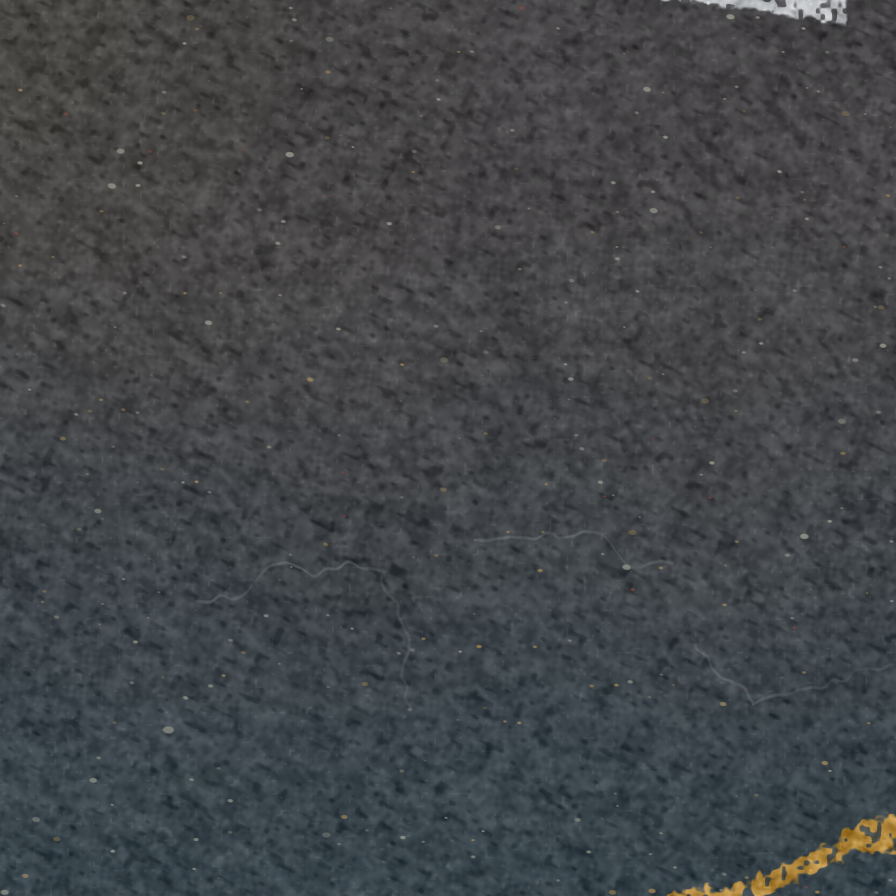
A Shadertoy shader for this texture:

```glsl
// Worn asphalt with fine grain, pale hairline cracks, grit and chipped road paint.

const vec3 WARM_TAR = vec3(0.284, 0.278, 0.284);
const vec3 COOL_TAR = vec3(0.222, 0.268, 0.295);
const vec3 CRACK_DUST = vec3(0.43, 0.45, 0.45);
const vec3 PALE_GRIT = vec3(0.60, 0.61, 0.56);
const vec3 TAN_GRIT = vec3(0.61, 0.51, 0.32);
const vec3 RED_GRIT = vec3(0.58, 0.29, 0.25);
const vec3 WHITE_PAINT = vec3(0.74, 0.75, 0.76);
const vec3 YELLOW_PAINT = vec3(0.70, 0.54, 0.25);

float hash(vec2 p) {
    return fract(sin(dot(p, vec2(127.1, 311.7))) * 43758.5453);
}

float noise(vec2 p) {
    vec2 i = floor(p), f = fract(p);
    f = f * f * (3.0 - 2.0 * f);
    return mix(mix(hash(i), hash(i + vec2(1, 0)), f.x),
               mix(hash(i + vec2(0, 1)), hash(i + vec2(1, 1)), f.x), f.y);
}

vec2 rotate(vec2 p, float angle) {
    float c = cos(angle), s = sin(angle);
    return vec2(c * p.x + s * p.y, c * p.y - s * p.x);
}

float segment(vec2 p, vec2 a, vec2 b) {
    vec2 ab = b - a;
    return length(p - a - ab * clamp(dot(p - a, ab) / dot(ab, ab), 0.0, 1.0));
}

// Brightness offset of the soft stones and the dark slanted pits between them
float asphaltGrain(vec2 p) {
    vec2 q = rotate(p, -0.45) * vec2(0.78, 1.15);
    float stones = 0.55 * noise(q * 95.0) + 0.45 * noise(rotate(p, 0.7) * 190.0 + 31.0);
    float pits = smoothstep(0.62, 0.95, noise(q * 125.0 + 57.0));
    float flecks = smoothstep(0.76, 1.0, noise(p * 210.0 + 83.0));
    float patches = noise(p * 9.0 + 5.0) + 0.8 * noise(p * 34.0 + 11.0) - 0.9;
    return 0.165 * (stones - 0.5) - 0.065 * pits + 0.05 * flecks + 0.022 * patches;
}

// Coverage of a wandering hairline from a to b
float crack(vec2 p, vec2 a, vec2 b, float bend, float seed, float pixel) {
    float span = length(b - a);
    vec2 along = (b - a) / span;
    vec2 q = vec2(dot(p - a, along), dot(p - a, vec2(-along.y, along.x)));
    float t = clamp(q.x / span, 0.0, 1.0);
    float wander = bend * sin(3.14159 * t) * (2.0 * noise(vec2(q.x * 22.0, seed)) - 0.6);
    wander += 0.008 * (noise(vec2(q.x * 75.0, seed + 9.0)) - 0.5);
    float outside = abs(q.x - t * span);
    float d = length(vec2(outside, (q.y - wander) * 0.8));
    float worn = 0.25 + 0.75 * noise(vec2(q.x * 60.0, seed + 4.0));
    return worn * (1.0 - smoothstep(0.0004, 0.0012 + pixel, d));
}

// Scattered stones: rgb is the colour, a the coverage
vec4 grit(vec2 p, float cells, float density, float radius, float pixel) {
    vec2 id = floor(p * cells);
    float pick = hash(id + 17.0);
    vec2 centre = (id + 0.25 + 0.5 * vec2(hash(id + 3.0), hash(id + 7.0))) / cells;
    vec2 q = rotate(p - centre, 6.28 * pick) * vec2(0.8, 1.25);
    float size = radius * (0.5 + 0.8 * hash(id + 41.0));
    float cover = 1.0 - smoothstep(size - pixel, size + pixel, length(q));
    float kind = hash(id + 29.0);
    vec3 tint = mix(PALE_GRIT, TAN_GRIT, smoothstep(0.55, 0.8, kind));
    tint = mix(tint, RED_GRIT, step(0.96, kind));
    return vec4(tint, cover * step(1.0 - density, pick) * (0.4 + 0.6 * hash(id + 53.0)));
}

// Paint coverage: a signed distance with a frayed edge and chipped holes
float wornPaint(vec2 p, float d, float fray, float chips) {
    float rough = noise(p * 85.0) + 0.6 * noise(p * 190.0 + 13.0) - 0.8;
    float body = 1.0 - smoothstep(-0.0025, 0.0025, d + fray * rough);
    float hole = smoothstep(chips - 0.12, chips + 0.12, noise(p * 160.0 + 71.0));
    return body * (1.0 - 0.85 * hole);
}

void mainImage(out vec4 fragColor, in vec2 fragCoord) {
    vec2 p = fragCoord / iResolution.xy;
    float pixel = 1.0 / iResolution.y;

    // Tar, cool near the bottom and warm at the top
    float warmth = smoothstep(0.0, 0.75, p.y + 0.1 * (noise(p * 5.0) - 0.5));
    float grain = asphaltGrain(p);
    vec3 color = mix(COOL_TAR, WARM_TAR, warmth) + grain;
    color.b -= 0.018 * smoothstep(0.6, 0.0, length(p - vec2(0.0, 1.0)));

    // Hairline cracks
    float cracks = crack(p, vec2(0.22, 0.33), vec2(0.43, 0.36), 0.022, 2.0, pixel);
    cracks = max(cracks, crack(p, vec2(0.43, 0.365), vec2(0.46, 0.21), -0.018, 5.0, pixel));
    cracks = max(cracks, crack(p, vec2(0.53, 0.397), vec2(0.75, 0.37), 0.025, 8.0, pixel));
    cracks = max(cracks, crack(p, vec2(0.77, 0.285), vec2(0.84, 0.215), 0.006, 11.0, pixel));
    cracks = max(cracks, crack(p, vec2(0.84, 0.215), vec2(1.0, 0.255), 0.006, 14.0, pixel));
    color = mix(color, CRACK_DUST + 0.5 * grain, 0.6 * cracks);

    // Grit, from many fine specks to a few larger stones
    for (int i = 0; i < 3; i++) {
        float level = float(i);
        vec4 stone = grit(p + 0.37 * level, 75.0 - 28.0 * level, 0.05 - 0.018 * level,
                          0.0018 + 0.0011 * level, pixel);
        color = mix(color, stone.rgb, 0.85 * stone.a);
    }

    // White bar at the top edge and yellow line in the lower corner
    float bar = max(p.x - 0.945, 0.972 + 0.15 * (0.945 - p.x) - p.y);
    color = mix(color, WHITE_PAINT + 2.0 * grain, wornPaint(p, bar, 0.007, 0.68));
    float line = segment(p, vec2(0.845, 0.006), vec2(0.955, 0.062)) - 0.010;
    line = min(line, segment(p, vec2(0.965, 0.064), vec2(1.02, 0.074)) - 0.018);
    line = min(line, segment(p, vec2(0.75, -0.008), vec2(0.82, 0.0)) - 0.012);
    color = mix(color, YELLOW_PAINT + 2.0 * grain, wornPaint(p, line, 0.012, 0.74));

    fragColor = vec4(clamp(color, 0.0, 1.0), 1.0);
}
```
